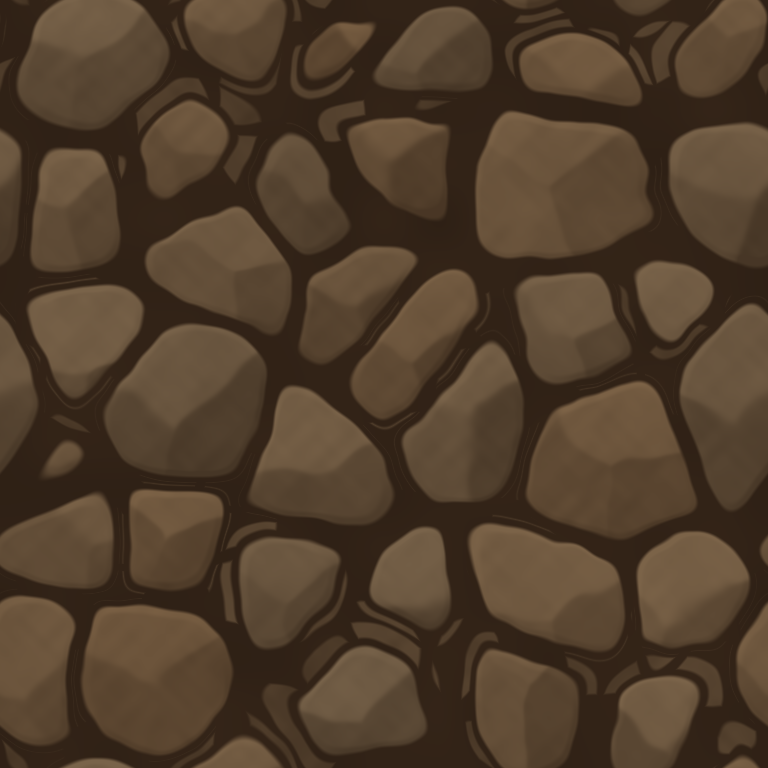
This texture is drawn by a Shadertoy shader. Its source:

```glsl
#define STONES 6.0
#define CHIPS 11.0
#define JITTER 0.8
#define SIZE_SPREAD 0.42
#define ROUNDING 13.0
#define GAP 0.046
#define WIDE_GAP 0.14
#define BRUSH 0.22
#define GAP_COLOR vec3(0.192, 0.134, 0.088)
#define SHADE_COLOR vec3(0.298, 0.228, 0.158)
#define LIGHT_COLOR vec3(0.468, 0.376, 0.274)
#define LIGHT_DIR vec2(-0.42, 0.91)

struct Stone {
    float edge;    // distance to the cell border, in cells
    vec2 normal;   // direction towards the nearest border
    vec2 local;    // position relative to the stone's site
    vec2 id;
};

vec3 hash3(vec2 cell, float seed) {
    uvec3 v = uvec3(cell, seed) * 1664525u + 1013904223u;
    for (int i = 0; i < 2; i++) {
        v.x += v.y * v.z;
        v.y += v.z * v.x;
        v.z += v.x * v.y;
        v ^= v >> 16u;
    }
    return vec3(v >> 16u) / 65535.0;
}

// Value noise that wraps after a whole number of cells
float noise(vec2 p, float period, float seed) {
    vec2 i = floor(p), f = fract(p);
    f = f * f * (3.0 - 2.0 * f);
    vec2 a = mod(i, period), b = mod(i + 1.0, period);
    float low = mix(hash3(a, seed).x, hash3(vec2(b.x, a.y), seed).x, f.x);
    float high = mix(hash3(vec2(a.x, b.y), seed).x, hash3(b, seed).x, f.x);
    return mix(low, high, f.y) - 0.5;
}

vec2 wobble(vec2 uv, float freq, float seed) {
    return vec2(noise(uv * freq, freq, seed), noise(uv * freq, freq, seed + 1.0));
}

// Site position and size weight of one cell
vec3 site(vec2 cell, float count, float seed) {
    vec3 h = hash3(mod(cell, count), seed);
    return vec3(cell + 0.5 + JITTER * (h.xy - 0.5), SIZE_SPREAD * h.z);
}

// Weighted Voronoi cell with rounded corners
Stone findStone(vec2 uv, float count, float seed) {
    vec2 p = uv * count, base = floor(p), owner = base;
    vec3 own = vec3(0.0);
    float best = 1e5;
    for (int k = 0; k < 25; k++) {
        vec2 cell = base + vec2(k % 5, k / 5) - 2.0;
        vec3 s = site(cell, count, seed);
        float power = dot(p - s.xy, p - s.xy) - s.z;
        if (power < best) { best = power; own = s; owner = cell; }
    }
    float total = 1e-9;
    vec2 normal = vec2(0.0);
    for (int k = 0; k < 25; k++) {
        if (k == 12) continue;
        vec3 s = site(owner + vec2(k % 5, k / 5) - 2.0, count, seed);
        vec2 apart = s.xy - own.xy;
        float power = dot(p - s.xy, p - s.xy) - s.z;
        float d = (power - best) / (2.0 * length(apart));
        float w = exp(-ROUNDING * d);
        total += w;
        normal += w * normalize(apart);
    }
    return Stone(-log(total) / ROUNDING, normal / total, p - own.xy, mod(owner, count));
}

vec2 direction(float degrees) {
    return vec2(cos(radians(degrees)), sin(radians(degrees)));
}

// Three painted facets: a lit top and two shaded sides
float facetTone(Stone s, vec2 uv) {
    vec3 turn = hash3(s.id, 21.0) - 0.5;
    vec3 vary = hash3(s.id, 22.0) - 0.5;
    vec2 q = s.local + 0.16 * wobble(uv, 16.0, 23.0);
    vec3 score = vec3(dot(q, direction(95.0 + 50.0 * turn.x)) + 0.1 + 0.2 * vary.x,
                      dot(q, direction(215.0 + 50.0 * turn.y)),
                      dot(q, direction(325.0 + 50.0 * turn.z)));
    float top = max(score.x, max(score.y, score.z));
    float sharpness = 48.0 + 60.0 * noise(uv * 9.0, 9.0, 25.0);
    vec3 weight = exp(sharpness * (score - top));
    vec3 tones = vec3(0.74, 0.42, 0.27) + vec3(0.22, 0.3, 0.3) * vary;
    return dot(weight, tones) / (weight.x + weight.y + weight.z) + 0.14 * q.y;
}

void mainImage(out vec4 fragColor, in vec2 fragCoord) {
    vec2 uv = fragCoord / iResolution.xy;
    vec2 warped = uv + 0.028 * wobble(uv, 10.0, 1.0) + 0.008 * wobble(uv, 32.0, 3.0);
    Stone stone = findStone(warped, STONES, 5.0);
    vec3 trait = hash3(stone.id, 7.0);
    float inset = GAP + WIDE_GAP * pow(trait.x, 4.0);
    float depth = stone.edge - inset;

    // Diagonal brush strokes and broad patches
    vec2 slant = vec2(uv.x + uv.y, uv.y - uv.x);
    float strokes = noise(slant * vec2(12.0, 48.0), 48.0, 9.0)
                  + 0.6 * noise(slant * vec2(64.0, 20.0), 320.0, 11.0);
    float patches = noise(uv * 14.0, 14.0, 13.0);

    // Stone surface with a lit rim above and a shaded rim below
    float rim = 1.0 - smoothstep(0.035, 0.075, depth + 0.04 * patches);
    float tone = facetTone(stone, uv) + BRUSH * (0.6 * strokes + 0.6 * patches);
    tone += 0.24 * rim * dot(stone.normal, LIGHT_DIR) + 0.2 * (trait.y - 0.5);
    vec3 surface = mix(SHADE_COLOR, LIGHT_COLOR, clamp(tone, -0.1, 1.08));
    surface *= 1.0 + (trait.z - 0.5) * vec3(0.05, 0.0, -0.06);

    // Dim chips lying in the wide gaps
    Stone chip = findStone(warped, CHIPS, 15.0);
    vec3 chipTrait = hash3(chip.id, 17.0);
    float chipDepth = min(min(stone.edge, -depth - 0.03), (chip.edge - 0.05) * STONES / CHIPS);
    float chipMask = smoothstep(0.0, 0.025, chipDepth) * step(0.4, chipTrait.x);
    vec3 chipColor = mix(SHADE_COLOR, LIGHT_COLOR, 0.4 * chipTrait.y + BRUSH * strokes);

    vec3 color = GAP_COLOR * (1.0 + 0.12 * patches);
    color = mix(color, chipColor, 0.85 * chipMask);
    color = mix(color, surface, smoothstep(-0.005, 0.028, depth));
    fragColor = vec4(color, 1.0);
}
```
